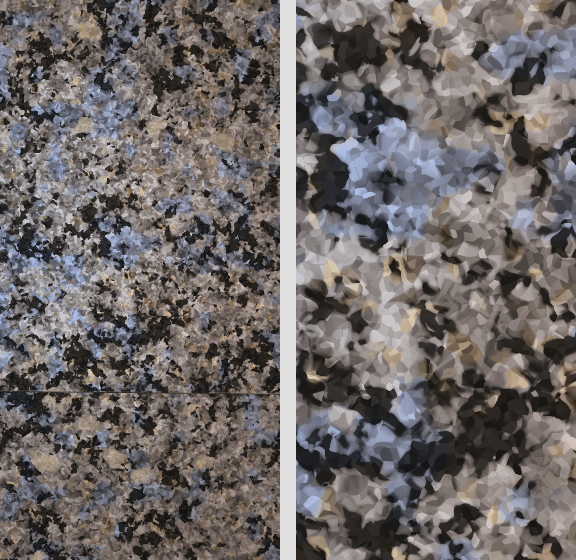
Left: the whole. Right: its middle third, enlarged.
This texture is drawn by a WebGL 1 fragment shader. Its source:

```glsl
precision highp float;
// Two polished granite slabs meeting at a thin joint, lit from the left.
// Soft Voronoi crystals set the grey tones, layered noise cuts clustered dark
// mica out of them, and scattered warped ellipses add cream feldspar.

uniform vec2 u_resolution;

const vec3 CHARCOAL = vec3(0.130, 0.120, 0.110);
const vec3 MID_GREY = vec3(0.480, 0.440, 0.420);
const vec3 PALE_GREY = vec3(0.680, 0.650, 0.640);
const vec3 CREAM = vec3(0.660, 0.600, 0.520);
const vec3 SLATE_TINT = vec3(0.86, 0.96, 1.13);
const vec3 OCHRE_TINT = vec3(1.07, 1.00, 0.86);
const vec3 COOL_LIGHT = vec3(0.96, 1.00, 1.05);
const vec3 WARM_LIGHT = vec3(1.02, 0.99, 0.97);

const float CRYSTAL_SCALE = 46.0;   // crystals across the width
const float CHIP_SCALE = 104.0;     // fine chips across the width
const float MICA_SCALE = 31.0;
const float MICA_LEVEL = 0.365;     // higher gives more dark mica
const float BASE_TONE = 0.475;
const float BLOB_SCALE = 6.0;
const float JOINT_HEIGHT = 0.602;
const float JOINT_TILT = -0.010;
const float JOINT_WIDTH = 0.0022;
const vec2 GLOW_CENTRE = vec2(0.22, 1.15);
const vec2 GLOW_SIZE = vec2(0.75, 0.80);

vec2 hash2(vec2 cell) {
  vec3 h = fract(cell.xyx * vec3(0.1031, 0.1030, 0.0973));
  h += dot(h, h.yzx + 33.33);
  return fract((h.xx + h.yz) * h.zy);
}

float noise(vec2 p) {
  vec2 i = floor(p);
  vec2 f = fract(p);
  f = f * f * (3.0 - 2.0 * f);
  float low = mix(hash2(i).x, hash2(i + vec2(1.0, 0.0)).x, f.x);
  float high = mix(hash2(i + vec2(0.0, 1.0)).x, hash2(i + 1.0).x, f.x);
  return mix(low, high, f.y);
}

vec2 turn(vec2 p) {
  return vec2(0.8 * p.x - 0.6 * p.y, 0.6 * p.x + 0.8 * p.y);
}

// Two random values per Voronoi crystal, blended softly at the borders.
vec2 crystals(vec2 p) {
  vec2 home = floor(p);
  vec2 total = vec2(0.0);
  float weights = 0.0;
  for (int y = -1; y <= 1; y++) {
    for (int x = -1; x <= 1; x++) {
      vec2 cell = home + vec2(float(x), float(y));
      vec2 away = cell + hash2(cell) - p;
      float weight = exp(-22.0 * dot(away, away));
      total += weight * hash2(cell + 57.0);
      weights += weight;
    }
  }
  return total / weights;
}

// Coverage of the rare large feldspar blobs.
float blobs(vec2 p, float chance, float ragged) {
  vec2 home = floor(p);
  float cover = 0.0;
  for (int y = -1; y <= 1; y++) {
    for (int x = -1; x <= 1; x++) {
      vec2 cell = home + vec2(float(x), float(y));
      vec2 pick = hash2(cell + 191.0);
      vec2 away = p - cell - hash2(cell + 23.0);
      away.y += (pick.y - 0.5) * away.x;
      float radius = mix(0.12, 0.29, pick.y);
      float edge = length(away * vec2(0.85, 1.35)) + ragged - radius;
      cover = max(cover, step(pick.x, chance) * (1.0 - smoothstep(-0.05, 0.05, edge)));
    }
  }
  return cover;
}

vec3 stoneColour(float tone) {
  vec3 dark = mix(CHARCOAL, MID_GREY, clamp((tone - 0.12) / 0.32, -0.25, 1.0));
  return dark + (PALE_GREY - MID_GREY) * clamp((tone - 0.44) / 0.21, 0.0, 1.6);
}

void main() {
  vec2 p = gl_FragCoord.xy / u_resolution.x;
  float joint = p.y - JOINT_HEIGHT - JOINT_TILT * p.x;
  float lower = step(joint, 0.0);

  // Each slab samples its own stretch of stone, with ragged grain borders.
  vec2 slab = p + lower * vec2(3.7, 1.9);
  vec2 q = slab + 0.010 * (vec2(noise(slab * 64.0), noise(slab * 64.0 + 31.0)) - 0.5);
  vec2 crystal = crystals(q * CRYSTAL_SCALE);
  vec2 chip = crystals(turn(q) * CHIP_SCALE + 40.0);
  float cloud = noise(turn(q) * 19.0 + 11.0);

  // Pale body of the stone with cream blobs.
  float tone = BASE_TONE + 0.25 * (crystal.x - 0.5) + 0.24 * (chip.x - 0.5) + 0.16 * (cloud - 0.5);
  float ragged = 0.16 * (noise(q * 38.0 + 5.0) - 0.5) + 0.08 * (chip.y - 0.5);
  float feldspar = blobs(slab * BLOB_SCALE, mix(0.09, 0.34, lower), ragged);

  // Dark mica in clusters, with a shadowy fringe.
  float mica = 0.50 * noise(turn(q) * MICA_SCALE) + 0.30 * noise(q * MICA_SCALE * 2.1 + 7.0)
    + 0.20 * noise(turn(q) * MICA_SCALE * 4.0 + 3.0);
  mica += 0.26 * (noise(slab * 8.0 + 17.0) - 0.5) + 0.12 * (chip.y - 0.5) + 0.20 * feldspar;
  tone -= 0.12 * (1.0 - smoothstep(MICA_LEVEL, MICA_LEVEL + 0.14, mica));
  float dark = 1.0 - smoothstep(MICA_LEVEL - 0.035, MICA_LEVEL + 0.03, mica);
  tone = mix(tone, 0.08 + 0.10 * chip.x, dark);

  // Light falls off from the left; bright chips glint inside it.
  vec2 offset = (p - GLOW_CENTRE) / GLOW_SIZE;
  float glow = exp(-dot(offset, offset));
  tone *= mix(0.80, 1.17, glow);
  tone += 0.16 * glow * smoothstep(0.80, 0.95, chip.y) * (1.0 - dark);

  // Mineral tints.
  vec3 colour = stoneColour(tone);
  colour = mix(colour, CREAM * (0.72 + 0.42 * tone / BASE_TONE * 0.7), 0.75 * feldspar * (1.0 - dark));
  float slate = smoothstep(0.58, 0.78, noise(q * 15.0 + 71.0) + 0.3 * (crystal.y - 0.5));
  colour *= mix(vec3(1.0), SLATE_TINT, slate * (1.0 - feldspar));
  colour *= mix(vec3(1.0), OCHRE_TINT, smoothstep(0.72, 0.92, crystal.y) * (1.0 - slate));
  colour *= mix(WARM_LIGHT, COOL_LIGHT, glow * (1.0 - smoothstep(0.1, 0.9, p.x)));

  // Joint: a dark groove under a worn pale lip.
  float groove = 1.0 - smoothstep(0.3, 1.6, abs(joint) / JOINT_WIDTH);
  float lip = 1.0 - smoothstep(0.2, 1.4, abs(joint - 1.6 * JOINT_WIDTH) / JOINT_WIDTH);
  colour = mix(colour, CHARCOAL * 1.5, 0.65 * groove);
  colour = mix(colour, CREAM * 0.85, 0.45 * lip * noise(vec2(p.x * 14.0, 2.0)));

  gl_FragColor = vec4(clamp(colour, 0.0, 1.0), 1.0);
}
```
